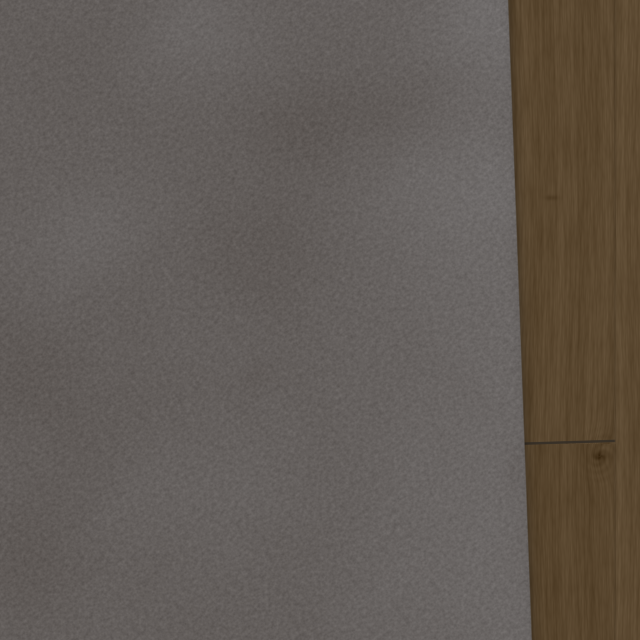
A WebGL 1 fragment shader for this texture:

```glsl
precision highp float;
// Soft grey carpet with a slanted edge beside brown oak floorboards.
uniform vec2 u_resolution;

const vec3 CARPET_DARK = vec3(0.368, 0.346, 0.334);
const vec3 CARPET_LIGHT = vec3(0.432, 0.417, 0.412);
const vec3 WOOD_DARK = vec3(0.290, 0.220, 0.132);
const vec3 WOOD_LIGHT = vec3(0.396, 0.322, 0.228);
const vec3 SEAM_COLOR = vec3(0.205, 0.180, 0.150);
const float EDGE_BOTTOM = 0.831;   // carpet edge x at the bottom
const float EDGE_LEAN = 0.037;     // leftward shift towards the top
const float PLANK_JOINT = 0.961;
const float SEAM_HEIGHT = 0.307;
const float PILE_SCALE = 125.0;
const float PILE_STRENGTH = 0.034;
const vec2 LARGE_KNOT = vec2(0.938, 0.287);
const vec2 SMALL_KNOT = vec2(0.862, 0.691);

vec2 hash2(vec2 cell) {
  vec3 h = fract(cell.xyx * vec3(0.1031, 0.1030, 0.0973));
  h += dot(h, h.yzx + 33.33);
  return fract((h.xx + h.yz) * h.zy);
}

// Distance to the nearest scattered cell point
float cellular(vec2 p) {
  vec2 cell = floor(p);
  vec2 local = fract(p);
  float nearest = 2.0;
  for (int j = -1; j <= 1; j++) {
    for (int i = -1; i <= 1; i++) {
      vec2 offset = vec2(float(i), float(j));
      vec2 toPoint = offset + hash2(cell + offset) - local;
      nearest = min(nearest, dot(toPoint, toPoint));
    }
  }
  return sqrt(nearest);
}

// Rotated, warped sine layers for broad mottling
float sineLayers(vec2 p) {
  float sum = 0.0;
  float amplitude = 0.5;
  for (int i = 0; i < 5; i++) {
    p += 0.6 * sin(p.yx * 1.3 + float(i));
    sum += amplitude * sin(p.x) * sin(p.y);
    p = mat2(1.4, 1.1, -1.1, 1.4) * p + 1.7;
    amplitude *= 0.62;
  }
  return sum;
}

float spot(vec2 p, vec2 center, vec2 radius) {
  vec2 d = (p - center) / radius;
  return exp(-dot(d, d));
}

// Short diagonal tufts in two sizes; opposed layers give specks of both signs
float pileGrain(vec2 p) {
  vec2 q = mat2(0.8, -0.6, 0.6, 0.8) * p * PILE_SCALE;
  float tufts = cellular(q * vec2(1.0, 1.3) + 31.0) - cellular(q * vec2(0.85, 1.15));
  float fibres = cellular(q.yx * 1.9 + 53.0) - cellular(q * 1.8 + 11.0);
  return tufts + 0.75 * fibres;
}

vec3 carpet(vec2 p, float edgeDistance) {
  float tone = 0.30 + 0.46 * smoothstep(0.42, 0.80, p.x);
  // Brushed, paler areas
  tone += 0.36 * spot(p, vec2(0.31, 0.96), vec2(0.10, 0.09));
  tone += 0.24 * spot(p, vec2(0.14, 0.64), vec2(0.13, 0.08));
  tone += 0.26 * spot(p, vec2(0.34, 0.21), vec2(0.13, 0.11));
  tone += 0.20 * spot(p, vec2(0.73, 0.69), vec2(0.13, 0.08));
  tone += 0.28 * spot(p, vec2(0.76, 0.98), vec2(0.07, 0.08));
  // Shaded areas and small marks
  tone -= 0.36 * spot(p, vec2(0.49, 0.81), vec2(0.10, 0.07));
  tone -= 0.26 * spot(p, vec2(0.65, 0.84), vec2(0.09, 0.07));
  tone -= 0.18 * spot(p, vec2(0.39, 0.61), vec2(0.12, 0.10));
  tone -= 0.25 * spot(p, vec2(0.40, 0.41), vec2(0.025));
  tone -= 0.28 * spot(p, vec2(0.02, 0.40), vec2(0.12, 0.10));
  tone -= 0.32 * spot(p, vec2(0.05, 0.13), vec2(0.09, 0.10));
  tone -= 0.28 * spot(p, vec2(0.805, 0.27), vec2(0.016, 0.03));
  tone += 0.13 * sineLayers(p * 12.0);
  vec3 color = mix(CARPET_DARK, CARPET_LIGHT, tone);
  color += PILE_STRENGTH * pileGrain(p);
  return color - 0.022 * exp(-edgeDistance / 0.006);
}

vec3 wood(vec2 p, float edgeDistance) {
  float rightPlank = smoothstep(-0.002, 0.002, p.x - PLANK_JOINT);
  float lowerPlank = (1.0 - rightPlank) * step(p.y, SEAM_HEIGHT);
  float largeKnot = spot(p, LARGE_KNOT, vec2(0.022, 0.035));
  float x = p.x + 0.004 * sin(p.y * 7.0 + 3.0 * rightPlank) + 0.012 * largeKnot;
  x += 0.31 * lowerPlank + 0.17 * rightPlank;
  // Long grain lines
  float grain = 0.5 * sin(x * 95.0 + sin(p.y * 5.0));
  grain += 0.35 * sin(x * 233.0 + 1.3 * sin(p.y * 3.0 + x * 40.0));
  grain += 0.30 * sin(x * 521.0 + sin(p.y * 9.0));
  float fibres = 0.46 - cellular(vec2(x * 260.0, p.y * 13.0));
  fibres += 0.5 * (0.46 - cellular(vec2(x * 330.0, p.y * 50.0) + 19.0));
  float tone = 0.54 + 0.16 * grain + 0.44 * fibres + 0.08 * rightPlank;
  tone -= 0.10 * lowerPlank;
  // Knots
  float angle = atan(p.y - LARGE_KNOT.y, p.x - LARGE_KNOT.x);
  tone -= largeKnot * (0.25 + 0.15 * sin(angle * 3.0 + length(p - LARGE_KNOT) * 500.0));
  tone -= 0.75 * spot(p, LARGE_KNOT, vec2(0.011, 0.006));
  tone -= 0.50 * spot(p, SMALL_KNOT, vec2(0.011, 0.004));
  vec3 color = mix(WOOD_DARK, WOOD_LIGHT, tone);
  // Board joints and contact shadow
  color *= 1.0 - 0.10 * exp(-abs(p.x - PLANK_JOINT) / 0.0018);
  float seamOffset = abs(p.y - SEAM_HEIGHT - 0.03 * (p.x - 0.824));
  float seam = (1.0 - smoothstep(0.0008, 0.0030, seamOffset)) * (1.0 - rightPlank);
  color = mix(color, SEAM_COLOR, 0.9 * seam);
  return color * (1.0 - 0.24 * exp(-edgeDistance / 0.007));
}

void main() {
  vec2 p = gl_FragCoord.xy / u_resolution;
  float edge = p.x - EDGE_BOTTOM + EDGE_LEAN * p.y;
  float softness = max(0.0015, 0.75 / u_resolution.x);
  float woodMask = smoothstep(-softness, softness, edge);
  vec3 color = mix(carpet(p, abs(edge)), wood(p, abs(edge)), woodMask);
  gl_FragColor = vec4(color, 1.0);
}
```
